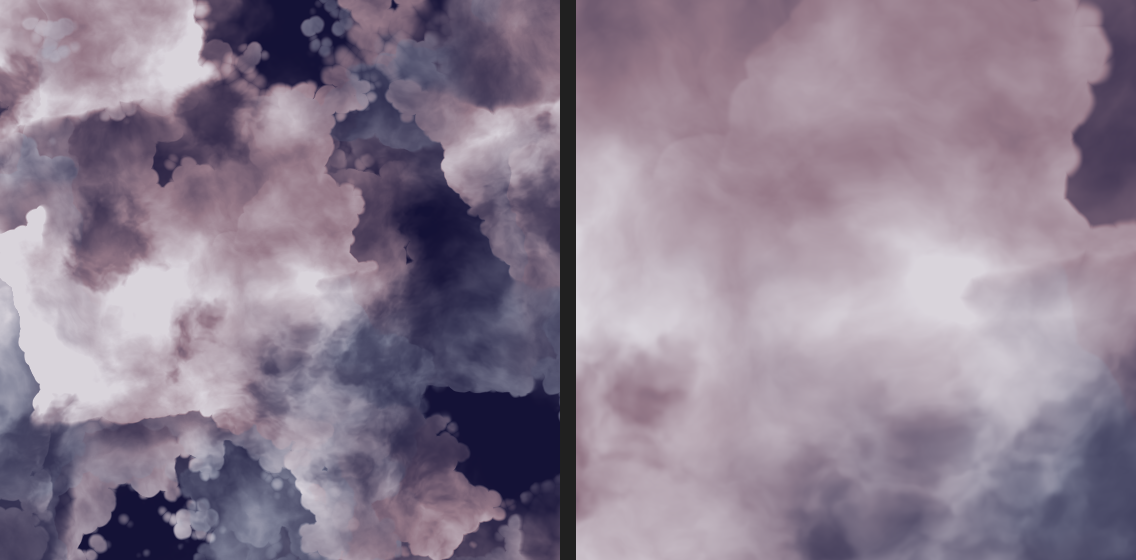
Left: the whole. Right: its middle third, enlarged.
Give the GLSL for this texture, as a three.js fragment shader.

```glsl
// Billowing dusk clouds in mauve, slate and pale grey over a deep navy sky.
varying vec2 vUv;

float hash(vec2 p) {
  return fract(sin(dot(p, vec2(127.1, 311.7))) * 43758.5453);
}

vec2 hash2(vec2 p) {
  return vec2(hash(p), hash(p + 17.3));
}

float noise(vec2 p) {
  vec2 i = floor(p);
  vec2 f = fract(p);
  f = f * f * f * (f * (f * 6.0 - 15.0) + 10.0);
  return mix(mix(hash(i), hash(i + vec2(1.0, 0.0)), f.x),
             mix(hash(i + vec2(0.0, 1.0)), hash(i + vec2(1.0, 1.0)), f.x), f.y);
}

// Fractal noise, turned at each octave to hide the grid
float fbm(vec2 p) {
  float sum = 0.0;
  float amp = 0.46;
  for (int i = 0; i < 6; i++) {
    sum += amp * noise(p);
    p = mat2(1.6, 1.2, -1.2, 1.6) * p + 5.7;
    amp *= 0.55;
  }
  return sum;
}

// Round bumps around scattered cell centres
float bumps(vec2 p) {
  vec2 cell = floor(p);
  float nearest = 2.0;
  for (int y = -1; y <= 1; y++) {
    for (int x = -1; x <= 1; x++) {
      vec2 c = cell + vec2(float(x), float(y));
      vec2 d = c + hash2(c) - p;
      nearest = min(nearest, dot(d, d));
    }
  }
  return 0.75 - nearest;
}

// Scalloped cauliflower relief from bumps on bumps
float puffs(vec2 p) {
  return 0.24 * bumps(p * 6.0) + 0.14 * bumps(p * 15.0 + 3.1) + 0.07 * bumps(p * 36.0 + 8.4);
}

float glow(vec2 p, vec2 centre, float radius) {
  vec2 d = (p - centre) / radius;
  return exp(-dot(d, d));
}

// Broad light and shade across the sky
float skyLight(vec2 p) {
  float light = 0.48;
  light += 0.42 * glow(p, vec2(0.4, 0.42), 0.24);
  light += 0.34 * glow(p, vec2(0.05, 0.45), 0.17);
  light -= 0.55 * glow(p, vec2(0.65, 0.94), 0.2);
  light -= 0.55 * glow(p, vec2(0.76, 0.58), 0.13);
  light -= 0.50 * glow(p, vec2(0.93, 0.2), 0.18);
  light -= 0.45 * glow(p, vec2(0.22, 0.08), 0.17);
  light -= 0.28 * glow(p, vec2(0.28, 0.68), 0.12);
  return light;
}

vec3 cloudColour(float tone, float warmth) {
  vec3 navy = vec3(0.08, 0.07, 0.21);
  vec3 slate = vec3(0.48, 0.49, 0.58);
  vec3 rose = vec3(0.58, 0.47, 0.53);
  vec3 pale = vec3(0.85, 0.83, 0.86);
  vec3 middle = mix(slate, rose, warmth);
  vec3 shade = mix(navy, middle, clamp(tone / 0.54, 0.0, 1.0));
  return mix(shade, pale, clamp((tone - 0.54) / 0.42, 0.0, 1.0));
}

void main() {
  vec2 p = vUv;
  vec2 warped = p + 0.09 * (vec2(fbm(p * 5.0), fbm(p * 5.0 + 31.0)) - 0.5);
  float light = skyLight(warped);

  // Faint haze behind the clouds
  float tone = 0.5 * smoothstep(0.38, 0.8, fbm(warped * 3.5 + 12.0) + 0.5 * (light - 0.35));
  float warmth = noise(warped * 3.2 + 51.0) + 0.35 * (p.x - 0.4) - 0.25 * glow(p, vec2(0.6, 0.0), 0.3);

  // Overlapping banks, crisp along some rims and dissolving along others
  for (int i = 0; i < 6; i++) {
    float layer = float(i);
    vec2 seed = vec2(layer * 7.3 + 2.0, layer * 3.9 + 1.0);
    float field = 0.9 * (noise(warped * 3.7 + seed) - 0.5) + puffs(p + 0.15 * (warped - p) + seed)
                + 0.65 * (light - 0.5) - 0.24;
    float haze = smoothstep(0.42, 0.68, noise(p * 3.8 + seed + 20.0));
    float cover = smoothstep(0.0, mix(0.025, 0.45, haze), field);
    float inside = smoothstep(0.03, 0.4, field);

    // Shadow cast just outside a crisp rim
    tone *= 1.0 - 0.24 * (1.0 - haze) * smoothstep(-0.22, 0.0, field);

    float detail = fbm(warped * 5.0 + seed + 40.0) - 0.48;
    float shade = 0.19 + 0.72 * light + 1.15 * detail + 0.14 * (1.0 - inside)
                + 0.24 * (hash(seed) - 0.5) + 0.35 * puffs(warped * 1.4 + seed + 9.0) - 0.07;
    float opacity = cover * mix(0.95, 0.6, inside);
    tone = mix(tone, shade, opacity);
    warmth += 0.5 * opacity * (hash(seed + 4.0) - 0.5);
  }

  // Dark ragged wisps drifting in front
  float wisp = smoothstep(0.53, 0.72, fbm(warped * 5.0 + 63.0));
  tone *= 1.0 - 0.55 * wisp;

  // Fine mottling that fades out in the open sky
  tone += 0.3 * (fbm(warped * 14.0 + 77.0) - 0.48) * smoothstep(0.05, 0.4, tone);

  gl_FragColor = vec4(cloudColour(clamp(tone, 0.0, 1.0), smoothstep(0.15, 0.8, warmth)), 1.0);
}
```
